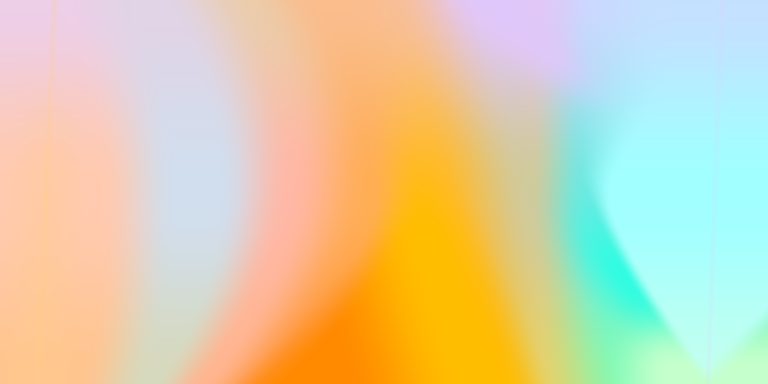
A Shadertoy shader for this background:

```glsl
#define FLAME_SOFTNESS 0.035
#define FLAME_DEEP vec3(1.00, 0.54, 0.00)
#define FLAME_GOLD vec3(1.00, 0.74, 0.00)
#define VIOLET vec3(0.88, 0.78, 0.99)
#define TEAL vec3(0.14, 1.00, 0.90)
#define PALE_GREEN vec3(0.77, 1.00, 0.80)
#define WARM_STREAK vec3(1.00, 0.80, 0.54)
#define STREAK_WIDTH 0.003

// Parabola through the values at the bottom, middle and top
float bend(vec3 knots, float y) {
    return knots.x * (1.0 - y) * (1.0 - 2.0 * y)
         + knots.y * 4.0 * y * (1.0 - y)
         + knots.z * y * (2.0 * y - 1.0);
}

// Vertical gradient of three colours
vec3 column(vec3 bottom, vec3 middle, vec3 top, float y) {
    vec3 lower = mix(bottom, middle, smoothstep(0.0, 0.48, y));
    return mix(lower, top, smoothstep(0.52, 1.0, y));
}

// Weight of a curtain that fades in between two bent edges
float fadeIn(vec3 start, vec3 end, vec2 p) {
    return smoothstep(bend(start, p.y), bend(end, p.y), p.x);
}

float bell(float d, float width) {
    return exp(-d * d / (width * width));
}

// Soft curtains, from left to right
vec3 curtains(vec2 p) {
    vec3 peach  = column(vec3(1.00, 0.77, 0.56), vec3(1.00, 0.79, 0.69), vec3(0.93, 0.81, 0.91), p.y);
    vec3 mist   = column(vec3(0.84, 0.85, 0.74), vec3(0.82, 0.87, 0.93), vec3(0.88, 0.83, 0.90), p.y);
    vec3 rose   = column(vec3(1.00, 0.71, 0.56), vec3(1.00, 0.72, 0.65), vec3(0.92, 0.80, 0.67), p.y);
    vec3 orange = column(vec3(1.00, 0.58, 0.22), vec3(1.00, 0.68, 0.34), vec3(0.98, 0.74, 0.55), p.y);
    vec3 gold   = column(vec3(1.00, 0.71, 0.03), vec3(1.00, 0.73, 0.18), vec3(0.97, 0.75, 0.60), p.y);
    vec3 sand   = column(vec3(0.90, 0.82, 0.42), vec3(0.82, 0.79, 0.61), vec3(0.88, 0.78, 0.96), p.y);
    vec3 aqua   = column(vec3(0.50, 0.98, 0.71), vec3(0.47, 0.90, 0.88), vec3(0.80, 0.84, 1.00), p.y);

    vec3 color = peach;
    color = mix(color, mist,   fadeIn(vec3(0.10, 0.13, 0.07), vec3(0.19, 0.23, 0.18), p));
    color = mix(color, rose,   fadeIn(vec3(0.20, 0.285, 0.21), vec3(0.265, 0.378, 0.33), p));
    color = mix(color, orange, fadeIn(vec3(0.265, 0.375, 0.32), vec3(0.34, 0.48, 0.41), p));
    color = mix(color, gold,   fadeIn(vec3(0.42, 0.47, 0.45), vec3(0.60, 0.56, 0.55), p));
    color = mix(color, sand,   fadeIn(vec3(0.64, 0.575, 0.51), vec3(0.715, 0.69, 0.63), p));
    return mix(color, aqua,    fadeIn(vec3(0.70, 0.69, 0.69), vec3(0.82, 0.765, 0.78), p));
}

// Flame rising from the bottom centre
vec3 addFlame(vec3 color, vec2 p) {
    float left = 0.52 - 0.185 * pow(max(1.0 - p.y / 0.5, 0.0), 1.5);
    float right = 0.665 - 0.21 * p.y;
    float mask = smoothstep(left - FLAME_SOFTNESS, left + FLAME_SOFTNESS, p.x)
               * (1.0 - smoothstep(right - 0.02, right + 0.06, p.x))
               * (1.0 - smoothstep(0.38, 0.70, p.y));
    float gilding = smoothstep(0.42, 0.57, p.x + 0.15 * (p.y - 0.2));
    return mix(color, mix(FLAME_DEEP, FLAME_GOLD, gilding), mask);
}

// Cyan bowl with a pointed base and a glowing left rim
vec3 addBowl(vec3 color, vec2 p) {
    float rim = 0.765 + 0.155 * pow(max(1.0 - p.y / 0.55, 0.0), 1.4);
    float glow = bell(p.x - rim + 0.01, 0.045) * bell(p.y - 0.28, 0.17);
    color = mix(color, TEAL, 0.85 * glow);

    float base = smoothstep(0.78, 0.87, p.x) * (1.0 - smoothstep(0.04, 0.22, p.y));
    color = mix(color, PALE_GREEN, base);

    vec3 cyan = column(vec3(0.76, 1.00, 0.94), vec3(0.63, 1.00, 1.00), vec3(0.77, 0.88, 1.00), p.y);
    float softness = mix(0.012, 0.075, smoothstep(0.42, 0.85, p.y));
    float floorLine = 0.01 + 1.85 * max(p.x - 0.918, 0.0);
    float inside = smoothstep(rim - softness * 0.5, rim + softness * 1.5, p.x)
                 * smoothstep(floorLine - 0.04, floorLine + 0.05, p.y);
    return mix(color, cyan, inside);
}

void mainImage(out vec4 fragColor, in vec2 fragCoord) {
    vec2 p = fragCoord / iResolution.xy;
    vec3 color = addFlame(curtains(p), p);

    // Violet diagonal near the top
    float diagonal = p.x - 0.64 - 0.5 * (1.0 - p.y);
    color = mix(color, VIOLET, 0.8 * bell(diagonal, 0.05) * smoothstep(0.68, 0.88, p.y));

    color = addBowl(color, p);

    // Warm veil and two faint, slanted streaks
    float leftLine = p.x - 0.049 - 0.022 * p.y;
    float rightLine = p.x - 0.922 - 0.018 * p.y;
    float veil = 0.35 * bell(leftLine, 0.04) * (1.0 - smoothstep(0.4, 0.9, p.y));
    color = mix(color, WARM_STREAK, veil + 0.25 * bell(leftLine, STREAK_WIDTH));
    color = mix(color, VIOLET, 0.15 * bell(rightLine, STREAK_WIDTH));

    fragColor = vec4(color, 1.0);
}
```
